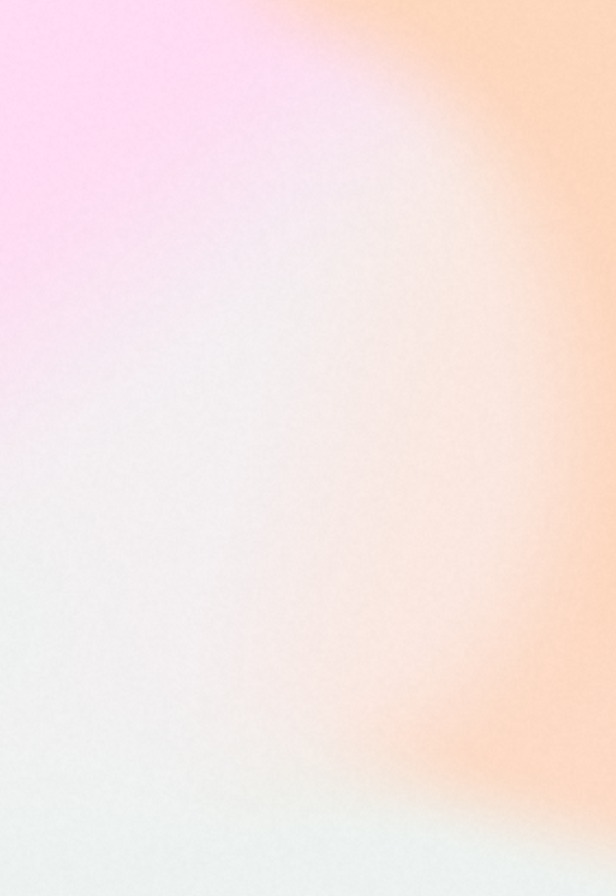
A Shadertoy shader for this background:

```glsl
// Soft pastel backdrop: pink corner, peach crescent, pale mint floor, fine paper grain.

const vec3 PALE  = vec3(0.955, 0.940, 0.948);
const vec3 BLUSH = vec3(0.982, 0.908, 0.880);
const vec3 PINK  = vec3(1.000, 0.862, 0.952);
const vec3 PEACH = vec3(0.992, 0.842, 0.745);
const vec3 MINT  = vec3(0.930, 0.950, 0.942);

float hash(vec2 cell) {
    vec3 q = fract(vec3(cell.xyx) * 0.1031);
    q += dot(q, q.yzx + 33.33);
    return fract((q.x + q.y) * q.z);
}

float valueNoise(vec2 p) {
    vec2 cell = floor(p);
    vec2 f = smoothstep(0.0, 1.0, fract(p));
    float low = mix(hash(cell), hash(cell + vec2(1.0, 0.0)), f.x);
    float high = mix(hash(cell + vec2(0.0, 1.0)), hash(cell + 1.0), f.x);
    return mix(low, high, f.y);
}

float glow(vec2 p, vec2 center, float radius) {
    vec2 d = (p - center) / radius;
    return exp(-dot(d, d));
}

// Strength of the peach outside a large soft disc; the upper rim is crisper.
float crescent(vec2 p, vec2 center, float radius) {
    float d = length(p - center) - radius;
    float inner = mix(-0.035, -0.085, smoothstep(0.1, 0.45, p.y));
    return smoothstep(inner, 0.10, d) * smoothstep(0.20, 0.38, p.x);
}

// Strength of the floor, whose edge sinks towards the right.
float floorFade(vec2 p) {
    float edge = 0.87 + 0.3 * (max(p.x, 0.35) - 0.43);
    float softness = mix(0.13, 0.065, smoothstep(0.2, 0.5, p.x));
    return smoothstep(-softness, softness, p.y - edge);
}

vec3 backdrop(vec2 p) {
    // Diagonal washes
    vec3 color = mix(PALE, BLUSH, smoothstep(0.22, 0.55, p.x + 0.25 * (p.y - 0.45)));
    color = mix(PINK, color, smoothstep(0.20, 0.62, p.y + 0.75 * p.x));

    // Rim, cool left side and floor
    vec3 peach = mix(PEACH, BLUSH, 0.2 * smoothstep(0.5, 0.85, p.y));
    color = mix(color, peach, crescent(p, vec2(0.186, 0.47), 0.44));
    color = mix(color, MINT, 0.8 * glow(p, vec2(-0.02, 0.70), 0.10));
    return mix(color, MINT, floorFade(p));
}

void mainImage(out vec4 fragColor, in vec2 fragCoord) {
    // Height units, measured down from the top left
    vec2 p = vec2(fragCoord.x, iResolution.y - fragCoord.y) / iResolution.y;

    // Paper grain in two sizes
    float grain = 0.6 * valueNoise(p * 410.0) + 0.4 * valueNoise(p * 190.0 + 17.0) - 0.5;
    fragColor = vec4(backdrop(p) + 0.022 * grain, 1.0);
}
```
